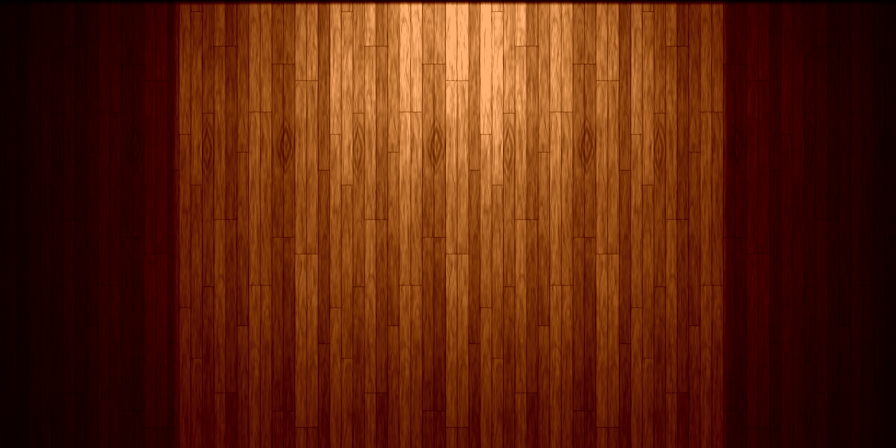
Reproduce this texture procedurally as a WebGL 2 fragment shader.

```glsl
#version 300 es
precision highp float;
// Narrow vertical wood planks lit by a warm spotlight from the top centre.

uniform vec2 u_resolution;
out vec4 fragColor;

const float PLANKS = 13.0;          // planks before the pattern repeats
const float PERIOD = 0.168;         // width of one repeat
const float PATTERN_START = 0.4714; // left side of a repeat
const float PLANK_LENGTH = 0.387;
const vec2 LAMP = vec2(0.515, 1.0);

// Brightness of each plank column and the height of one of its end joints
const float TONE[13] = float[](0.86, 0.88, 1.08, 1.05, 0.84, 1.10, 1.05,
                               0.93, 1.06, 0.88, 0.95, 1.09, 1.04);
const float JOINT[13] = float[](0.47, 0.47, 0.82, 0.82, 0.62, 0.70, 0.587,
                                0.747, 0.51, 0.51, 0.66, 0.75, 0.75);

float hash(vec2 p) {
    vec3 q = fract(vec3(p.xyx) * 0.1031);
    q += dot(q, q.yzx + 33.33);
    return fract((q.x + q.y) * q.z);
}

float noise(vec2 p) {
    vec2 cell = floor(p);
    vec2 f = fract(p);
    f = f * f * (3.0 - 2.0 * f);
    float low = mix(hash(cell), hash(cell + vec2(1.0, 0.0)), f.x);
    float high = mix(hash(cell + vec2(0.0, 1.0)), hash(cell + vec2(1.0)), f.x);
    return mix(low, high, f.y);
}

// Dark line around zero distance, never thinner than a pixel
float seam(float dist, float width, float pixel) {
    return 1.0 - smoothstep(0.0, max(width, pixel), abs(dist));
}

// Fine fibres and arched growth rings; p.x in planks, p.y in heights
float woodGrain(vec2 p, float seed) {
    float fibres = noise(vec2(p.x * 6.0, p.y * 22.0) + seed * 91.0) - 0.5;
    float pores = noise(vec2(p.x * 9.0, p.y * 90.0) + seed * 37.0) - 0.5;
    float bend = noise(vec2(p.x * 1.5, p.y * 14.0) + seed * 53.0);
    float arch = fract(p.x) - 0.3 - 0.4 * seed;
    float rings = sin(40.0 * p.y + 26.0 * arch * arch + 9.0 * bend + 30.0 * seed);
    return 0.20 * fibres + 0.14 * pores - 0.09 * smoothstep(0.35, 1.0, rings);
}

// Pointed concentric rings around a knot
float knot(vec2 p, vec2 halfSize) {
    vec2 q = abs(p) / halfSize;
    float d = q.x + q.y * sqrt(q.y + 0.15);
    float rings = 0.5 + 0.5 * cos(d * 15.0);
    return rings * (1.0 - smoothstep(0.55, 1.15, d));
}

// Ambient light, spotlight, dim side panels and shaded top edge
float lighting(vec2 uv) {
    vec2 fromLamp = uv - LAMP;
    float depth = -fromLamp.y;
    float ambient = 0.385 * exp(-pow(abs(fromLamp.x) / 0.46, 4.0));
    ambient *= mix(0.78, 1.0, smoothstep(0.0, 0.4, uv.y));
    ambient *= mix(0.72, 1.0, smoothstep(0.0, 0.3, depth));
    float reach = length(fromLamp / vec2(0.22, 0.5));
    float spot = 0.67 * exp(-pow(reach, 1.5));
    float inside = smoothstep(0.192, 0.198, uv.x)
                 * (1.0 - smoothstep(0.807, 0.813, uv.x));
    float topShade = smoothstep(0.0, 0.014, depth);
    return (ambient + spot) * mix(0.64, 1.0, inside) * mix(0.12, 1.0, topShade);
}

// Dark red through orange-brown to pale gold
vec3 woodColor(float level) {
    float green = 0.95 * max(level - 0.27, 0.0);
    float blue = 0.93 * pow(max(level - 0.45, 0.0), 1.3);
    return vec3(level, green, blue + 0.015 * smoothstep(0.22, 0.34, level));
}

void main() {
    vec2 uv = gl_FragCoord.xy / u_resolution;
    vec2 pixel = 1.0 / u_resolution;

    // Plank layout
    float across = fract((uv.x - PATTERN_START) / PERIOD) * PLANKS;
    float column = min(floor(across), PLANKS - 1.0);
    int index = int(column);
    float along = (uv.y - JOINT[index]) / PLANK_LENGTH;
    float row = floor(along);
    float seed = hash(vec2(column + 3.0, row + 17.0));

    // Plank surface
    float surface = TONE[index] * (0.95 + 0.11 * seed);
    surface *= 1.0 + woodGrain(vec2(across, uv.y), seed);
    surface *= 1.0 - 0.24 * knot(vec2(across - 1.2, uv.y - 0.675), vec2(0.95, 0.075));
    surface *= 1.0 - 0.20 * knot(vec2(across - 7.4, uv.y - 0.665), vec2(0.85, 0.085));

    // Gaps between planks
    float sideDistance = 0.5 - abs(fract(across) - 0.5);
    float endDistance = (0.5 - abs(fract(along) - 0.5)) * PLANK_LENGTH;
    surface *= 1.0 - 0.22 * seam(sideDistance, 0.12, pixel.x * PLANKS / PERIOD);
    surface *= 1.0 - 0.18 * seam(endDistance, 0.003, pixel.y);

    float level = clamp(lighting(uv) * surface * 1.03, 0.0, 1.0);
    fragColor = vec4(woodColor(level), 1.0);
}
```
